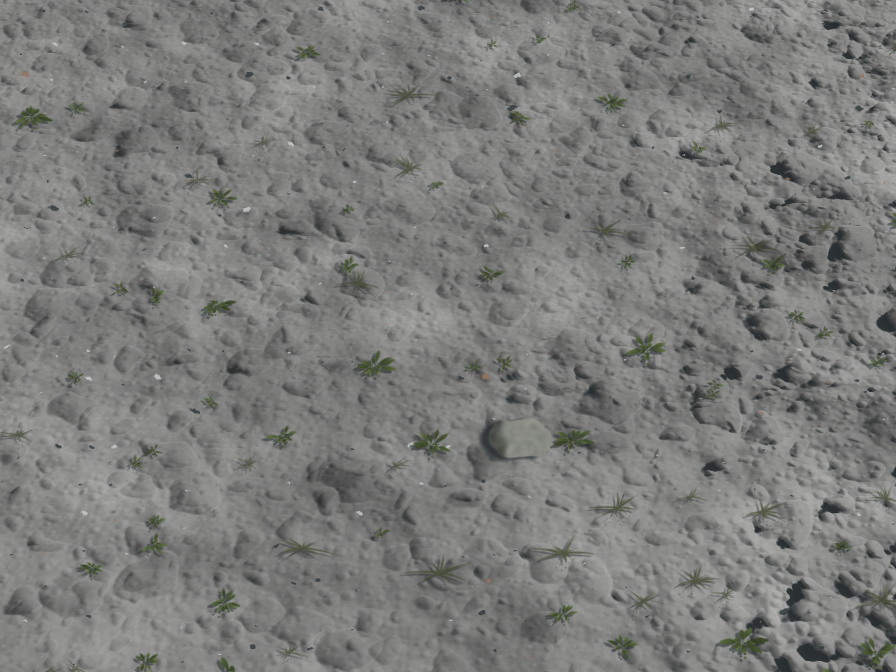
Reproduce this texture procedurally as a Shadertoy shader.

```glsl
// Dry grey mud seen at a slant: a height field of gradient noise and
// separate clods, lit by a low sun from the right with short cast shadows.
// Pebbles, leafy rosettes, grass tufts and one stone are scattered on top.

const vec3 MUD_TINT = vec3(0.995, 1.0, 0.99);
const vec3 SHADOW_COLOR = vec3(0.155, 0.175, 0.185);
const vec3 LEAF_DARK = vec3(0.17, 0.22, 0.11);
const vec3 LEAF_LIGHT = vec3(0.40, 0.47, 0.27);
const vec3 GRASS_COLOR = vec3(0.29, 0.31, 0.21);
const vec3 SHELL_COLOR = vec3(0.78, 0.79, 0.79);
const vec3 BRICK_COLOR = vec3(0.58, 0.45, 0.38);
const vec3 STONE_COLOR = vec3(0.53, 0.54, 0.51);
const vec2 SUN_DIR = vec2(0.88, 0.47);
const float SUN_SLOPE = 0.66;
const float MUD_TONE = 0.517;
const float LIGHT_GAIN = 0.08;
const float SHADE_GAIN = 0.165;
const float PLANT_SPACING = 0.105;
const float PLANT_DENSITY = 0.6;
const float PEBBLE_SPACING = 0.05;
const float PEBBLE_DENSITY = 0.4;
const vec2 STONE_POS = vec2(0.775, 0.348);
const vec2 STONE_SIZE = vec2(0.047, 0.028);
const float EDGE = 0.0016;

vec2 hash2(vec2 p) {
    vec3 q = fract(p.xyx * vec3(0.1031, 0.1030, 0.0973));
    q += dot(q, q.yzx + 33.33);
    return fract((q.xx + q.yz) * q.zy);
}

float corner(vec2 cell, vec2 offset) {
    return dot(hash2(cell) * 2.0 - 1.0, offset);
}

float gradientNoise(vec2 p) {
    vec2 i = floor(p), f = fract(p);
    vec2 u = f * f * f * (f * (f * 6.0 - 15.0) + 10.0);
    vec2 e = vec2(1.0, 0.0);
    return mix(mix(corner(i, f), corner(i + e, f - e), u.x),
               mix(corner(i + e.yx, f - e.yx), corner(i + 1.0, f - 1.0), u.x), u.y);
}

// Rounded lumps of mixed radius with bare ground between them
float clods(vec2 p) {
    vec2 cell = floor(p);
    float top = 0.0;
    for (int k = 0; k < 9; k++) {
        vec2 id = cell + vec2(k % 3 - 1, k / 3 - 1);
        vec2 r = hash2(id + 71.0);
        float radius = mix(0.16, 0.55, r.x * r.x);
        vec2 d = (p - id - hash2(id)) / radius;
        if (r.y < 0.75) top = max(top, radius * (1.0 - dot(d, d)));
    }
    return top;
}

vec2 warped(vec2 p) {
    vec2 q = p * 17.0;
    return p + 0.035 * vec2(gradientNoise(q), gradientNoise(q + 31.7));
}

// Rises from the even upper left to the broken lower right
float roughness(vec2 p) {
    return smoothstep(-0.1, 0.85, p.x - 0.2 * p.y + 0.5 * gradientNoise(p * 2.5));
}

float relief(vec2 p) {
    vec2 w = warped(p);
    vec2 along = vec2(0.86 * p.x + 0.5 * p.y, 0.86 * p.y - 0.5 * p.x);
    float h = 0.058 * gradientNoise(along * vec2(2.0, 6.0) + 9.0);
    h += 0.026 * gradientNoise(w * 10.0) + 0.010 * gradientNoise(p * 25.0);
    h += 0.0027 * gradientNoise(p * 75.0);
    h += 0.45 * clods(w * 10.0) / 10.0 + 0.5 * clods(w * 22.0 + 5.0) / 22.0;
    h += 0.4 * clods(p * 48.0 + 2.0) / 48.0;
    return h * mix(0.82, 1.85, roughness(p));
}

// Plants: x coverage, y leafiness, z brightness
vec3 plants(vec2 uv) {
    vec3 result = vec3(0.0);
    vec2 cell = floor(uv / PLANT_SPACING);
    for (int k = 0; k < 9; k++) {
        vec2 id = cell + vec2(k % 3 - 1, k / 3 - 1);
        vec2 kind = hash2(id + 17.0), scale = hash2(id + 43.0);
        if (kind.x > PLANT_DENSITY) continue;
        float leafy = step(0.42, kind.y);
        float size = mix(mix(0.02, 0.05, scale.x), mix(0.012, 0.034, scale.x * scale.x), leafy);
        size *= 1.15 - 0.4 * uv.y;
        vec2 q = (uv - (id + hash2(id + 5.0)) * PLANT_SPACING) / size;
        if (dot(q, q) > 2.5) continue;
        for (int b = 0; b < 13; b++) {
            vec2 r = hash2(id * 13.0 + float(b) * 7.3);
            float angle = 6.2832 * (float(b) / 13.0 + 0.3 * r.x);
            vec2 blade = vec2(cos(angle), 0.75 * sin(angle) + 0.2) * mix(0.25, 1.1, r.y);
            float t = clamp(dot(q, blade) / dot(blade, blade), 0.0, 1.0);
            float width = mix(0.04 * (1.0 - 0.7 * t), 0.23 * smoothstep(0.2, 0.8, t) * (1.25 - t), leafy);
            float d = length(q - blade * t + vec2(0.0, 0.12 * t * t)) - width;
            float cover = smoothstep(EDGE, -EDGE, d * size) * mix(0.8, 0.93, leafy);
            if (cover > result.x) result = vec3(cover, leafy, t * (0.2 + 0.8 * r.x));
        }
    }
    return result;
}

// Pale shells, brick crumbs and dark specks
vec3 addPebbles(vec3 color, vec2 uv) {
    vec2 cell = floor(uv / PEBBLE_SPACING);
    vec2 kind = hash2(cell + 91.0), r = hash2(cell + 23.0);
    if (kind.x > PEBBLE_DENSITY) return color;
    vec2 q = uv - (cell + 0.2 + 0.6 * r) * PEBBLE_SPACING;
    q = vec2(q.x + q.y * (2.0 * r.x - 1.0), q.y * 1.4);
    q += 0.004 * vec2(gradientNoise(uv * 190.0), gradientNoise(uv * 190.0 + 8.0));
    float radius = mix(0.0014, 0.0065, pow(r.y, 5.0));
    float cover = smoothstep(EDGE, -EDGE, length(q) - radius);
    vec3 tint = kind.y < 0.42 ? SHELL_COLOR : (kind.y < 0.52 ? BRICK_COLOR : SHADOW_COLOR * 1.3);
    return mix(color, tint, cover * 0.85);
}

float stoneDistance(vec2 uv) {
    vec2 q = abs((uv - STONE_POS) / STONE_SIZE);
    q += 0.22 * gradientNoise(uv * 40.0);
    return (pow(dot(q * q, abs(q)), 0.3333) - 1.0) * STONE_SIZE.y;
}

void mainImage(out vec4 fragColor, in vec2 fragCoord) {
    vec2 uv = fragCoord / iResolution.y;
    float depth = 1.0 + 0.5 * uv.y;
    vec2 p = vec2((uv.x - 0.667) * depth, uv.y * depth * 1.2);

    // Sunlit slopes and cast shadows
    float h = relief(p);
    float lit = (relief(p - SUN_DIR * 0.003) - relief(p + SUN_DIR * 0.003)) / 0.006;
    float blocked = 0.0;
    for (int k = 1; k <= 5; k++) {
        float reach = 0.0022 * float(k * k);
        blocked = max(blocked, relief(p + SUN_DIR * reach) - h - reach * SUN_SLOPE);
    }
    float tone = MUD_TONE + (lit > 0.0 ? LIGHT_GAIN * (1.0 - exp(-2.0 * lit)) : SHADE_GAIN * max(lit, -1.2));

    // Damp clods and broad patches
    vec2 w = warped(p);
    tone -= 0.045 * smoothstep(0.0, 0.12, clods(w * 10.0));
    tone -= 0.03 * smoothstep(0.0, 0.12, clods(w * 22.0 + 5.0));
    tone += 0.13 * gradientNoise(p * 2.6 + 4.0) + 0.12 * gradientNoise(p * 7.0);
    tone += 0.04 * gradientNoise(p * 110.0);
    vec3 color = tone * MUD_TINT;
    color = mix(color, SHADOW_COLOR, 0.95 * smoothstep(0.0, 0.009, blocked));
    color = addPebbles(color, uv);

    // Stone with a dark side away from the sun
    float stoneShade = smoothstep(0.005, -0.004, stoneDistance(uv + vec2(0.012, 0.003)));
    color = mix(color, SHADOW_COLOR, 0.85 * stoneShade);
    float side = smoothstep(-0.8, -0.4, (uv.x - STONE_POS.x) / STONE_SIZE.x + 0.5 * gradientNoise(uv * 30.0));
    vec3 stone = STONE_COLOR * mix(0.55, 1.0, side) + 0.08 * gradientNoise(uv * 90.0);
    color = mix(color, stone, smoothstep(EDGE, -EDGE, stoneDistance(uv)));

    // Plants over their own shadows
    color = mix(color, SHADOW_COLOR, 0.6 * plants(uv + vec2(0.006, 0.004)).x);
    vec3 plant = plants(uv);
    vec3 green = mix(GRASS_COLOR, mix(LEAF_DARK, LEAF_LIGHT, plant.z), plant.y);
    fragColor = vec4(mix(color, green, plant.x), 1.0);
}
```
